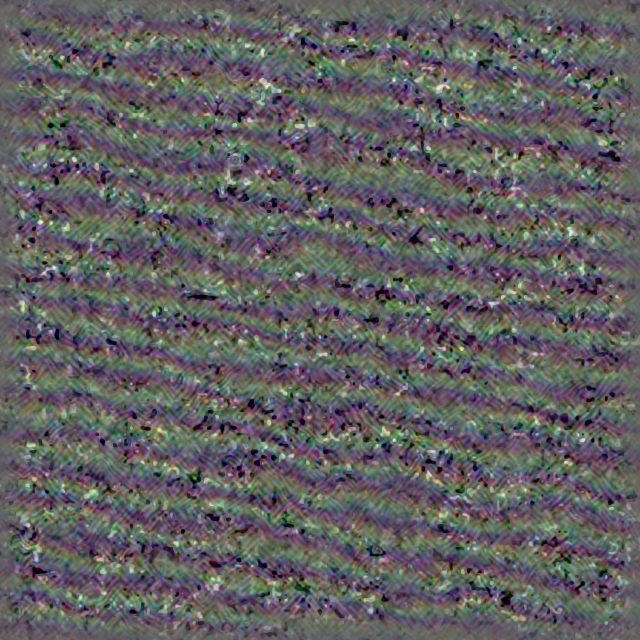
Reproduce this pattern procedurally as a three.js fragment shader.

```glsl
// Grainy green and purple slanted bands with broken hatching, flecks and a grey border fade.
varying vec2 vUv;

const float TAU = 6.2831853;
const float BAND_COUNT = 19.5;
const float BAND_SLOPE = 0.16;
const float HATCH_COUNT = 84.0;
const vec3 GREY = vec3(0.385, 0.378, 0.385);

float hash(vec2 p) {
  vec3 q = fract(p.xyx * 0.1031);
  q += dot(q, q.yzx + 33.33);
  return fract((q.x + q.y) * q.z);
}

// Smooth value noise, centred on zero, from -1 to 1.
float noise(vec2 p) {
  vec2 cell = floor(p);
  vec2 f = fract(p);
  f = f * f * (3.0 - 2.0 * f);
  float low = mix(hash(cell), hash(cell + vec2(1.0, 0.0)), f.x);
  float high = mix(hash(cell + vec2(0.0, 1.0)), hash(cell + vec2(1.0)), f.x);
  return 2.0 * mix(low, high, f.y) - 1.0;
}

// Shears the plane so that level lines fall to the right.
vec2 slant(vec2 uv, float slope) {
  return vec2(uv.x, uv.y + slope * uv.x);
}

// Angle through the slanted bands, broken into short overlapping swells.
float bandPhase(vec2 uv) {
  float swell = 0.26 * noise(slant(uv, 0.3) * vec2(8.0, 17.0) + 40.0);
  float ripple = 0.20 * noise(slant(uv, 0.5) * vec2(16.0, 30.0) + 80.0);
  return TAU * (BAND_COUNT * slant(uv, BAND_SLOPE).y + swell + ripple);
}

// Green crests and purple troughs, with warm and blue flanks.
vec3 bandTint(float phase) {
  return vec3(0.035, 0.062, 0.045) * cos(phase + vec3(-1.9, 0.0, 2.4));
}

// Noise stretched a little along both diagonals.
float diagonalGrain(vec2 uv, float seed) {
  vec2 d = vec2(uv.x + uv.y, uv.x - uv.y);
  float rising = noise(d * vec2(75.0, 135.0) + seed);
  float falling = noise(d * vec2(135.0, 75.0) + seed + 300.0);
  return rising + falling;
}

// Fine crossed lines, bent and broken into small patches.
float hatch(vec2 uv) {
  float bend = 4.0 * noise(uv * 44.0 + 150.0);
  float rising = sin(TAU * HATCH_COUNT * (uv.x - uv.y) + bend);
  float falling = sin(TAU * HATCH_COUNT * (uv.x + uv.y) - bend);
  float patches = smoothstep(-0.4, 0.4, noise(uv * 46.0 + 210.0));
  return mix(rising, falling, patches);
}

// Irregular flecks from the extremes of a fine noise: bright above, dark below.
float flecks(vec2 uv, float bias) {
  float n = noise(uv * 112.0 + 400.0) + 0.45 * noise(uv * 190.0 + 900.0) + 0.12 * bias;
  return smoothstep(0.45, 1.05, n) - smoothstep(0.4, 1.0, -n);
}

// One inside the panel, zero along its border.
float borderFade(vec2 uv) {
  vec2 inset = min(uv, 1.0 - uv);
  return smoothstep(-0.01, 0.05, inset.x) * smoothstep(-0.01, 0.06, inset.y);
}

void main() {
  float phase = bandPhase(vUv);
  float crest = cos(phase);

  // Lively patches lie along the bands, with calmer gaps between them.
  float cluster = smoothstep(-0.6, 0.6, noise(slant(vUv, 0.25) * vec2(24.0, 42.0) + 500.0));
  float strength = mix(0.6, 1.0, cluster);

  // Shared light grain plus separate colour grain.
  float lightGrain = diagonalGrain(vUv, 20.0);
  vec3 colourGrain = vec3(diagonalGrain(vUv, 610.0),
                          diagonalGrain(vUv, 720.0),
                          diagonalGrain(vUv, 830.0));

  vec3 detail = bandTint(phase) + 0.022 * crest;
  detail += strength * (0.095 * lightGrain + 0.078 * colourGrain);
  detail += 0.055 * strength * hatch(vUv);
  detail += 0.34 * mix(0.25, 1.0, cluster) * flecks(vUv, crest) * vec3(1.0, 1.0, 0.92);

  vec3 colour = GREY + detail * mix(0.25, 1.0, borderFade(vUv));
  gl_FragColor = vec4(clamp(colour, 0.0, 1.0), 1.0);
}
```
